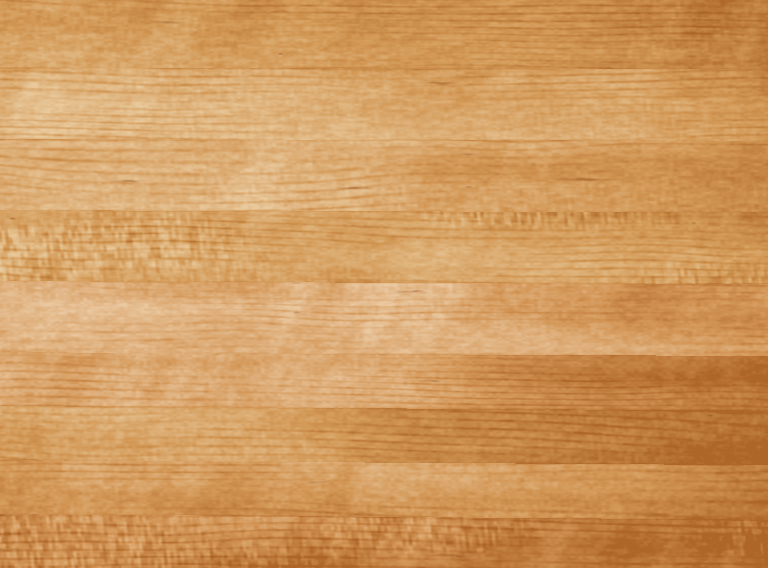
Write a WebGL 1 fragment shader that draws this texture.

```glsl
precision highp float;
// Butcher-block board of nine horizontal maple planks, lit from the left.
// Each plank gets its own seed; a tone built from light, streaks, growth rings,
// curl, ray flecks and mineral marks is mapped onto a three-colour wood ramp.

#define LOWER_ROWS 4.0
#define LOWER_HEIGHT 0.095
#define UPPER_HEIGHT 0.125
#define SEAM_WIDTH 0.0008
#define SEAM_DEPTH 0.15
#define RING_COUNT 72.0
#define RING_DEPTH 0.22
#define CURL_DEPTH 0.50
#define FLECK_DEPTH 0.50
#define DEEP vec3(0.68, 0.40, 0.155)
#define HONEY vec3(0.825, 0.59, 0.335)
#define PALE vec3(0.915, 0.785, 0.62)

uniform vec2 u_resolution;

float hash(vec2 p) {
  return fract(sin(dot(p, vec2(12.9898, 78.233))) * 43758.5453);
}

float noise(vec2 p) {
  vec2 i = floor(p), f = fract(p);
  f = f * f * (3.0 - 2.0 * f);
  return mix(mix(hash(i), hash(i + vec2(1.0, 0.0)), f.x),
             mix(hash(i + vec2(0.0, 1.0)), hash(i + vec2(1.0, 1.0)), f.x), f.y);
}

float fbm(vec2 p) {
  float sum = 0.0, amp = 0.5;
  for (int k = 0; k < 4; k++) {
    sum += amp * noise(p);
    p = p * 2.1 + 13.7;
    amp *= 0.5;
  }
  return sum / 0.9375;
}

// Thin curved growth lines, broken up along the plank
float rings(vec2 p) {
  float warp = 4.5 * noise(p * vec2(0.9, 5.0)) + 0.8 * noise(p * vec2(5.0, 16.0));
  float phase = p.y * RING_COUNT + warp;
  float line = pow(0.5 + 0.5 * cos(6.2832 * phase), 4.0) - 0.2;
  float strength = smoothstep(0.15, 0.8, noise(p * vec2(2.5, 22.0) + 31.0));
  return line * strength * (0.5 + noise(p * vec2(40.0, 90.0)));
}

// Soft slanted bands across the grain, in patches
float curl(vec2 p) {
  float patchMask = smoothstep(0.35, 0.75, noise(p * vec2(2.2, 3.0) + 5.0));
  float bands = fbm(vec2(p.x * 15.0 - p.y * 7.0, p.y * 4.0));
  return (bands - 0.5) * patchMask;
}

// Fine upright ticks arranged in rows along the grain
float rayFlecks(vec2 p) {
  float ticks = noise(vec2(p.x * 170.0 + p.y * 20.0, p.y * 80.0)) - 0.5;
  return ticks * smoothstep(0.2, 0.65, noise(p * vec2(3.0, 14.0) + 9.0));
}

// Short wavy pores, mostly lying along the grain
float pores(vec2 p) {
  p.y += 0.004 * noise(p * vec2(35.0, 12.0));
  float coarse = noise(p * vec2(48.0, 165.0)) - 0.5;
  float fine = noise(p * vec2(140.0, 260.0) + 3.0) - 0.5;
  return 0.17 * coarse + 0.16 * fine;
}

// Sparse dark mineral streaks, at most one per cell
float minerals(vec2 p) {
  vec2 grid = vec2(5.0, 17.0), cell = floor(p * grid);
  float size = hash(cell + 4.3);
  vec2 center = (cell + vec2(0.5, 0.3 + 0.4 * hash(cell + 8.1))) / grid;
  vec2 radius = vec2(mix(0.006, 0.08, size * size), mix(0.0025, 0.004, size));
  vec2 d = p - center;
  d.y += 0.003 * (noise(p * vec2(60.0, 5.0)) - 0.5);
  float shape = 1.0 - smoothstep(0.1, 1.0, length(d / radius));
  return shape * step(0.84, hash(cell + 1.7)) * (0.3 + 0.7 * noise(p * 90.0));
}

void main() {
  vec2 uv = gl_FragCoord.xy / u_resolution;
  vec2 p = gl_FragCoord.xy / u_resolution.y;
  float pixel = 1.0 / u_resolution.y;

  // Plank layout: narrow rows below, wider rows above, slightly skewed
  float y = uv.y + 0.011 * uv.x * (1.0 - uv.y);
  float split = LOWER_ROWS * LOWER_HEIGHT;
  bool lower = y < split;
  float height = lower ? LOWER_HEIGHT : UPPER_HEIGHT;
  float across = lower ? y / height : LOWER_ROWS + (y - split) / height;
  float row = floor(across);
  float seamDist = min(fract(across), 1.0 - fract(across)) * height;
  float seed = hash(vec2(row, 7.0));
  vec2 q = vec2(p.x, y) + vec2(seed * 40.0, row * 3.0);

  // Light falling off from the left of centre, then plank tone
  vec2 away = uv - vec2(0.28, 0.62);
  float tone = 0.77 - 0.75 * away.x * away.x - 0.95 * away.y * away.y;
  tone += 0.055 * sin(2.2 * row - 0.8);

  // Darker heartwood on the right of two lower planks
  float heart = step(abs(row - 2.5), 0.6);
  heart *= smoothstep(0.42, 0.62, uv.x + 0.25 * (noise(q * vec2(3.0, 12.0)) - 0.5));
  tone -= 0.13 * heart;

  // Wood figure
  tone += 0.42 * (fbm(q * vec2(1.4, 20.0)) - 0.5);
  tone += 0.24 * (noise(q * vec2(3.0, 6.0) + 17.0) - 0.5);
  tone += CURL_DEPTH * curl(q) * (1.0 + 0.5 * step(abs(row - 4.0), 0.5));
  tone -= RING_DEPTH * rings(q);
  tone += FLECK_DEPTH * rayFlecks(q) * mix(0.2, 1.0, step(mod(row, 5.0), 0.5));
  tone += pores(q);

  // Glue seams of uneven strength
  float seam = 1.0 - smoothstep(SEAM_WIDTH, SEAM_WIDTH + 1.3 * pixel, seamDist);
  tone -= SEAM_DEPTH * seam * noise(vec2(p.x * 4.0, floor(across + 0.5)));

  // Colour ramp, plank hue and mineral stain
  tone = clamp(tone, 0.0, 1.0);
  vec3 color = mix(DEEP, HONEY, min(tone * 2.0, 1.0));
  color = mix(color, PALE, max(tone * 2.0 - 1.0, 0.0));
  color *= 1.0 + 0.04 * (seed - 0.5) * vec3(0.2, -0.2, 1.0);
  color = mix(color, vec3(0.58, 0.31, 0.11), 0.55 * minerals(q));
  gl_FragColor = vec4(color, 1.0);
}
```
